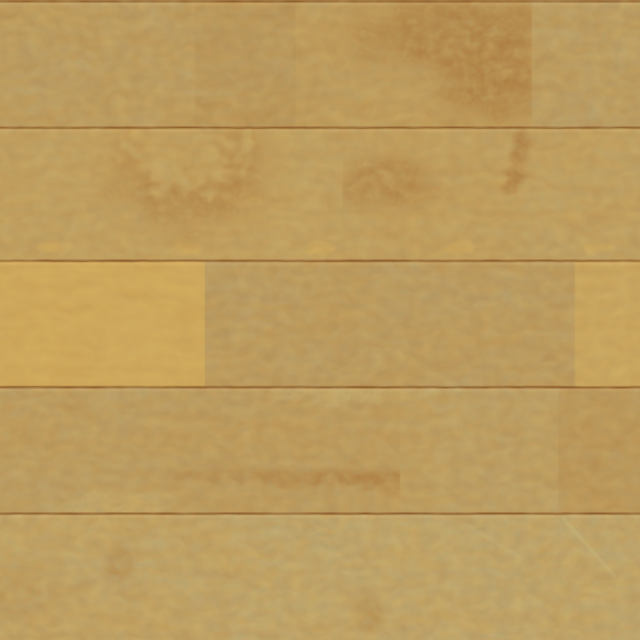
Write a WebGL 1 fragment shader that draws this texture.

```glsl
precision highp float;
// Honey-coloured wood floor: five rows of planks with butt joints, stains and mottled grain.
uniform vec2 u_resolution;

const vec3 BISCUIT = vec3(0.738, 0.622, 0.390);
const vec3 GOLD = vec3(0.815, 0.665, 0.360);
const vec3 RUSSET = vec3(0.675, 0.490, 0.260);
const vec3 SEAM = vec3(0.560, 0.375, 0.180);

vec2 gradient(vec2 cell, vec2 period) {
  cell = mod(cell, period);
  float angle = 6.2832 * fract(sin(dot(cell, vec2(127.1, 311.7))) * 43758.5);
  return vec2(cos(angle), sin(angle));
}

// Gradient noise that tiles after a whole number of cells
float noise(vec2 uv, vec2 period, float shift) {
  vec2 p = uv * period + vec2(0.0, shift);
  vec2 i = floor(p), f = p - i;
  vec2 w = f * f * f * (f * (f * 6.0 - 15.0) + 10.0);
  vec2 e = vec2(1.0, 0.0);
  float low = mix(dot(gradient(i, period), f), dot(gradient(i + e, period), f - e), w.x);
  float high = mix(dot(gradient(i + e.yx, period), f - e.yx),
                   dot(gradient(i + 1.0, period), f - 1.0), w.x);
  return mix(low, high, w.y);
}

float onRow(float row, float wanted) {
  return 1.0 - step(0.5, abs(row - wanted));
}

float rowEdge(float row) {
  return 0.1975 * row + 0.0105 * step(3.5, row);
}

float stain(vec2 uv, vec2 center, vec2 radius, float wobble) {
  return 1.0 - smoothstep(0.55, 1.25, length((uv - center) / radius) + wobble);
}

float stroke(vec2 uv, vec2 a, vec2 b, float width) {
  vec2 d = b - a;
  float t = clamp(dot(uv - a, d) / dot(d, d), 0.0, 1.0);
  return 1.0 - smoothstep(0.2 * width, width, length(uv - a - d * t));
}

// Value of the plank at x, where three joints part four planks
float plankValue(float x, vec3 joints, vec4 values) {
  vec3 s = smoothstep(joints - 0.002, joints + 0.002, vec3(x));
  return mix(mix(mix(values.x, values.y, s.x), values.z, s.y), values.w, s.z);
}

// Plank tints of one row: x = golden, y = russet (negative is paler)
vec2 plankTint(float row, float x) {
  vec3 joints = vec3(0.36, 0.70, 1.1);
  vec4 gold = vec4(0.06, 0.0, 0.0, 0.0);
  vec4 russet = vec4(-0.05, -0.12, -0.12, -0.12);
  if (row > 3.5) {
    joints = vec3(0.305, 0.462, 0.831);
    gold = vec4(0.08, 0.04, 0.20, 0.0);
    russet = vec4(0.12, 0.22, 0.16, 0.07);
  } else if (row > 2.5) {
    joints = vec3(0.535, 0.81, 1.1);
    gold = vec4(0.26, 0.22, 0.16, 0.16);
    russet = vec4(0.08, 0.10, 0.05, 0.05);
  } else if (row > 1.5) {
    joints = vec3(0.320, 0.898, 1.1);
    gold = vec4(0.92, 0.04, 0.62, 0.62);
    russet = vec4(0.03, 0.13, 0.03, 0.03);
  } else if (row > 0.5) {
    joints = vec3(0.25, 0.625, 0.872);
    gold = vec4(0.06, 0.10, 0.05, 0.10);
    russet = vec4(0.10, 0.15, 0.06, 0.24);
  }
  return vec2(plankValue(x, joints, gold), plankValue(x, joints, russet));
}

// Stains and streaks, as added russet
float wear(vec2 uv, float row, float wobble) {
  float cut = stain(uv, vec2(0.28, 0.765), vec2(0.09, 0.068), wobble);
  float arc = stain(uv, vec2(0.293, 0.733), vec2(0.13, 0.10), wobble) * (1.0 - cut);
  float knots = 0.8 * stain(uv, vec2(0.60, 0.714), vec2(0.095, 0.046), wobble)
              * smoothstep(0.532, 0.538, uv.x);
  float spur = stroke(uv, vec2(0.80, 0.71), vec2(0.818, 0.785), 0.022 + 0.02 * wobble);
  float burl = max(stain(uv, vec2(0.715, 0.945), vec2(0.16, 0.065), wobble),
                   stain(uv, vec2(0.775, 0.875), vec2(0.09, 0.065), wobble))
             * (1.0 - smoothstep(0.829, 0.833, uv.x));
  float vein = smoothstep(0.0, 0.6, uv.x) * (1.0 - smoothstep(0.623, 0.627, uv.x))
             * stroke(uv + vec2(0.0, 0.012 * wobble), vec2(0.0, 0.265), vec2(0.64, 0.250),
                      0.006 + 0.03 * uv.x);
  float pale = stain(uv, vec2(0.18, 0.20), vec2(0.092, 0.040), 0.2 * wobble)
             + stain(uv, vec2(0.54, 0.392), vec2(0.15, 0.022), wobble);
  float spots = stain(uv, vec2(0.185, 0.118), vec2(0.024, 0.033), wobble)
              + stain(uv, vec2(0.577, 0.040), vec2(0.026, 0.037), wobble)
              + 0.6 * stain(uv, vec2(0.020, 0.070), vec2(0.085, 0.042), wobble);
  float scratch = stroke(uv, vec2(0.88, 0.19), vec2(0.96, 0.10), 0.005)
                + 0.6 * stroke(uv, vec2(0.73, 0.18), vec2(0.81, 0.13), 0.005);
  return onRow(row, 4.0) * 0.46 * burl
       + onRow(row, 3.0) * 0.46 * (0.85 * arc + knots + spur)
       + onRow(row, 1.0) * (0.40 * vein - 0.22 * pale)
       + onRow(row, 0.0) * (0.30 * spots - 0.22 * scratch);
}

void main() {
  vec2 uv = gl_FragCoord.xy / u_resolution;

  // Rows, their seams and the light bevel below each seam
  float row = 0.0, seam = 0.0, bevel = 0.0;
  for (int i = 1; i <= 5; i++) {
    float below = rowEdge(float(i)) - uv.y;
    row += step(below, 0.0);
    seam = max(seam, 1.0 - smoothstep(0.0, 0.0036, abs(below)));
    bevel = max(bevel, smoothstep(0.001, 0.004, below) * (1.0 - smoothstep(0.004, 0.009, below)));
  }
  row = min(row, 4.0);

  // Grain from broad clouds down to fine flecks
  float shift = row * 17.0;
  float cloud = noise(uv, vec2(7.0, 14.0), shift);
  float curl = noise(uv, vec2(22.0, 24.0), shift);
  vec2 bent = uv + vec2(0.014, 0.010) * vec2(cloud, curl);
  float streak = noise(bent, vec2(12.0, 70.0), shift);
  float mottle = noise(bent, vec2(50.0, 64.0), shift);
  float glint = noise(bent, vec2(44.0, 72.0), shift + 31.0);
  float fleck = noise(bent, vec2(120.0, 130.0), shift);
  float figure = sin(16.0 * curl + 6.0 * mottle);

  // Plank tints with grain, wear and a row of golden chips
  vec2 tint = plankTint(row, uv.x);
  float calm = 1.0 - 0.65 * tint.x;
  tint.x += calm * (0.24 * cloud + 0.42 * glint + 0.12 * streak);
  tint.y += 0.16 * streak + calm * (0.10 * cloud + 0.12 * curl + 0.24 * mottle
          + 0.26 * fleck + 0.025 * figure);
  tint.y += wear(uv, row, 0.5 * curl + 0.4 * mottle) * (1.0 + 0.6 * mottle + 0.5 * fleck);
  float chipX = (fract((uv.x - 0.075) / 0.215 + 0.5) - 0.5) * 0.215;
  tint.x += 0.40 * onRow(row, 3.0)
          * stain(vec2(chipX, uv.y), vec2(0.0, 0.614), vec2(0.022, 0.010), curl + mottle);

  vec3 color = mix(BISCUIT, GOLD, clamp(tint.x, -0.25, 1.0));
  color = mix(color, RUSSET, clamp(tint.y, -0.5, 1.0));
  color += 0.035 * fleck * calm + 0.025 * bevel;
  color = mix(color, SEAM, seam * clamp(0.78 + 0.5 * streak + 0.3 * mottle, 0.0, 1.0));
  gl_FragColor = vec4(color, 1.0);
}
```
